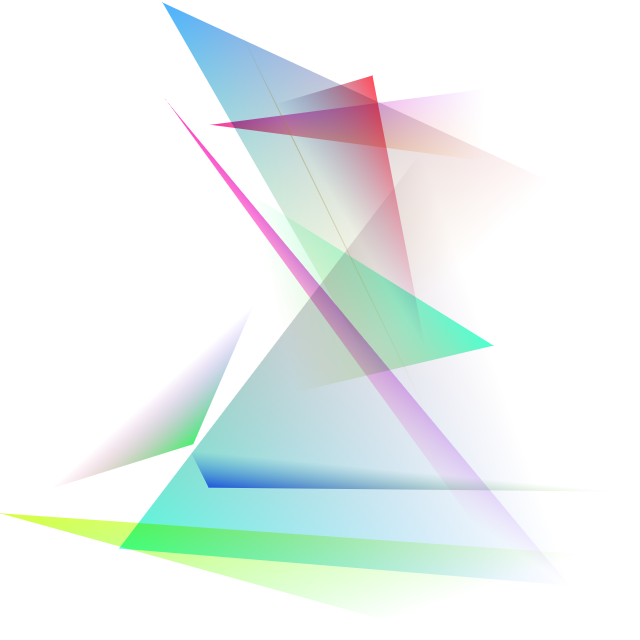
A Shadertoy shader for this background:

```glsl
#define PAPER vec3(1.0)
#define APEX_OPACITY 0.97
#define HAIR_WIDTH 0.0013
#define HAIR_OPACITY 0.5
#define HAIR_COLOR vec3(0.60, 0.52, 0.20)

float cross2(vec2 a, vec2 b) { return a.x * b.y - a.y * b.x; }

// Distance from the line through a and b, positive on its left
float sideDistance(vec2 p, vec2 a, vec2 b) {
    return cross2(b - a, p - a) / length(b - a);
}

// Stains the paper with a triangle, dense at apex a, clear at b and c
void glassTriangle(inout vec3 color, vec2 p, float pixel,
                   vec2 a, vec2 b, vec2 c,
                   vec3 tintA, vec3 tintB, vec3 tintC) {
    float area = cross2(b - a, c - a);
    float winding = sign(area);
    float inside = winding * sideDistance(p, a, b);
    inside = min(inside, winding * sideDistance(p, b, c));
    inside = min(inside, winding * sideDistance(p, c, a));
    float coverage = clamp(inside / pixel + 0.5, 0.0, 1.0);

    // Barycentric weights blend the three corner tints
    float wB = clamp(cross2(p - a, c - a) / area, 0.0, 1.0);
    float wC = clamp(cross2(b - a, p - a) / area, 0.0, 1.0);
    float wA = clamp(1.0 - wB - wC, 0.0, 1.0);
    vec3 tint = tintA * wA + tintB * wB + tintC * wC;
    color *= mix(vec3(1.0), tint, wA * coverage * APEX_OPACITY);
}

// Fine line that fades toward both ends
void hairline(inout vec3 color, vec2 p, float pixel, vec2 a, vec2 b) {
    vec2 axis = b - a;
    float t = clamp(dot(p - a, axis) / dot(axis, axis), 0.0, 1.0);
    float d = length(p - a - axis * t);
    float width = max(HAIR_WIDTH, pixel);
    float coverage = clamp((0.5 * width - d) / pixel + 0.5, 0.0, 1.0);
    float fade = min(t / 0.25, (1.0 - t) / 0.75);
    float strength = HAIR_OPACITY * HAIR_WIDTH / width;
    color = mix(color, HAIR_COLOR, coverage * fade * strength);
}

void mainImage(out vec4 fragColor, in vec2 fragCoord) {
    float pixel = 1.0 / min(iResolution.x, iResolution.y);
    vec2 p = (fragCoord - 0.5 * iResolution.xy) * pixel + 0.5;
    vec3 color = PAPER;

    // Tall blue shard
    glassTriangle(color, p, pixel,
        vec2(0.254, 0.996), vec2(0.859, 0.717), vec2(0.573, 0.440),
        vec3(0.26, 0.69, 1.00), vec3(0.95, 0.45, 0.42), vec3(0.80, 0.88, 0.40));

    // Red shard
    glassTriangle(color, p, pixel,
        vec2(0.582, 0.882), vec2(0.430, 0.837), vec2(0.665, 0.453),
        vec3(1.00, 0.27, 0.33), vec3(0.30, 0.55, 0.75), vec3(0.85, 0.45, 0.70));

    // Magenta shard pointing left
    glassTriangle(color, p, pixel,
        vec2(0.329, 0.805), vec2(0.758, 0.861), vec2(0.755, 0.749),
        vec3(0.95, 0.20, 0.58), vec3(0.80, 0.40, 1.00), vec3(1.00, 0.80, 0.25));

    // Green shard pointing right
    glassTriangle(color, p, pixel,
        vec2(0.771, 0.460), vec2(0.391, 0.697), vec2(0.462, 0.387),
        vec3(0.27, 1.00, 0.81), vec3(0.30, 1.00, 0.60), vec3(0.90, 0.78, 0.35));

    // Large cyan shard
    glassTriangle(color, p, pixel,
        vec2(0.186, 0.143), vec2(0.892, 0.085), vec2(0.658, 0.762),
        vec3(0.30, 1.00, 0.87), vec3(0.45, 0.70, 1.00), vec3(0.65, 0.25, 0.40));

    // Long pink sliver
    glassTriangle(color, p, pixel,
        vec2(0.266, 0.835), vec2(0.892, 0.082), vec2(0.742, 0.180),
        vec3(1.00, 0.23, 0.74), vec3(0.60, 0.32, 1.00), vec3(1.00, 0.55, 0.90));

    // Small violet and green shard
    glassTriangle(color, p, pixel,
        vec2(0.302, 0.306), vec2(0.396, 0.523), vec2(0.078, 0.236),
        vec3(0.25, 0.95, 0.42), vec3(0.58, 0.35, 1.00), vec3(0.95, 0.40, 0.60));

    // Low blue wedge
    glassTriangle(color, p, pixel,
        vec2(0.326, 0.238), vec2(0.297, 0.296), vec2(0.964, 0.232),
        vec3(0.20, 0.36, 1.00), vec3(0.25, 0.60, 1.00), vec3(0.60, 0.85, 0.30));

    // Lime blade along the bottom
    glassTriangle(color, p, pixel,
        vec2(0.000, 0.198), vec2(0.911, 0.134), vec2(0.605, 0.030),
        vec3(0.84, 1.00, 0.22), vec3(0.60, 1.00, 0.30), vec3(0.40, 1.00, 0.40));

    hairline(color, p, pixel, vec2(0.374, 0.954), vec2(0.667, 0.354));
    fragColor = vec4(color, 1.0);
}
```
